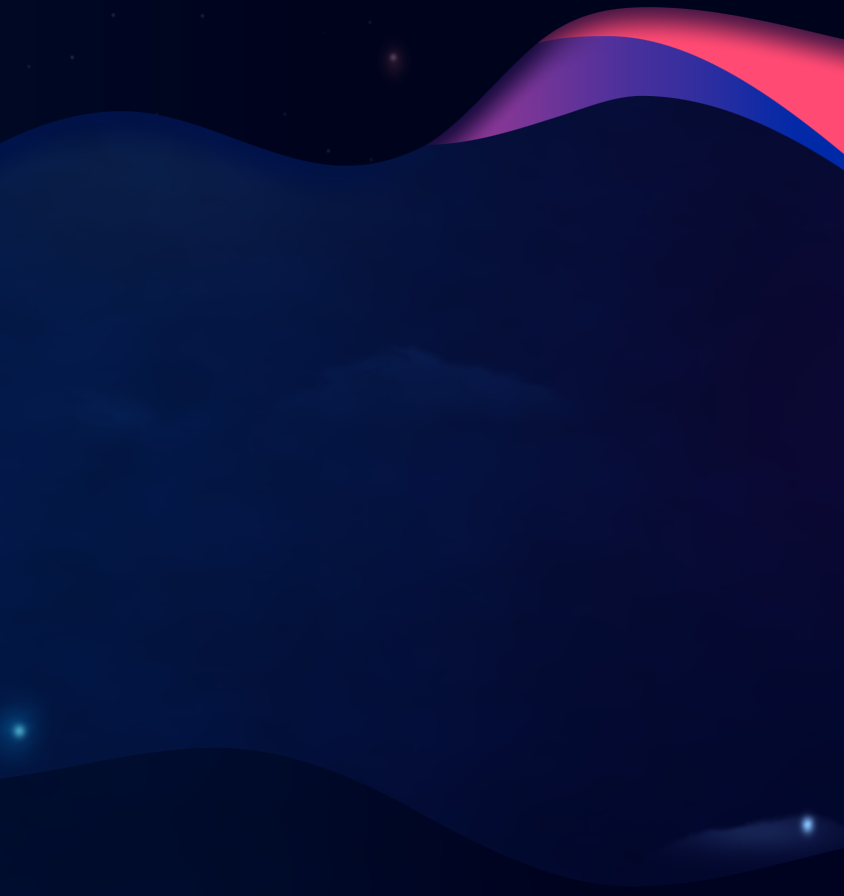
This background is drawn by a Shadertoy shader. Its source:

```glsl
// Night-blue backdrop: a wavy cloudy panel over a starry sky, with a folded
// pink and violet ribbon at the upper right and a dark wave along the bottom.
// Edges are chained cubic spans; clouds are layered gradient noise.

vec2 hash2(vec2 p) {
    p = vec2(dot(p, vec2(127.1, 311.7)), dot(p, vec2(269.5, 183.3)));
    return fract(sin(p) * 43758.55);
}

float gradientNoise(vec2 p) {
    vec2 i = floor(p), f = fract(p), u = f * f * (3.0 - 2.0 * f), e = vec2(1, 0);
    float a = dot(hash2(i) * 2.0 - 1.0, f);
    float b = dot(hash2(i + e) * 2.0 - 1.0, f - e);
    float c = dot(hash2(i + e.yx) * 2.0 - 1.0, f - e.yx);
    float d = dot(hash2(i + 1.0) * 2.0 - 1.0, f - 1.0);
    return mix(mix(a, b, u.x), mix(c, d, u.x), u.y);
}

float fbm(vec2 p) {
    float sum = 0.0, amp = 0.6;
    for (int i = 0; i < 5; i++) {
        sum += amp * gradientNoise(p);
        p = mat2(1.6, 1.2, -1.2, 1.6) * p + 3.7;
        amp *= 0.5;
    }
    return sum;
}

// Cubic between two knots, each (x, height, slope)
float span(float x, vec3 a, vec3 b) {
    float w = b.x - a.x, t = (x - a.x) / w, s = 1.0 - t;
    return mix(a.y, b.y, t * t * (3.0 - 2.0 * t)) + w * t * s * (a.z * s - b.z * t);
}

float panelEdge(float x) {
    vec3 crest = vec3(0.145, 0.876, 0), dip = vec3(0.41, 0.815, 0);
    vec3 rise = vec3(0.665, 0.871, 0.3), peak = vec3(0.76, 0.893, 0);
    if (x < crest.x) return span(x, vec3(0, 0.84, 0.47), crest);
    if (x < dip.x) return span(x, crest, dip);
    if (x < 0.505) return span(x, dip, vec3(0.505, 0.8385, 0.5));
    if (x < rise.x) return span(x, vec3(0.505, 0.8385, 0), rise);
    if (x < peak.x) return span(x, rise, peak);
    return span(x, peak, vec3(1, 0.81, -0.62));
}

float ribbonEdge(float x) {
    vec3 rise = vec3(0.637, 0.952, 0.78), peak = vec3(0.769, 0.992, 0);
    if (x < rise.x) return span(x, vec3(0.505, 0.8385, 0.55), rise);
    if (x < peak.x) return span(x, rise, peak);
    return span(x, peak, vec3(1, 0.956, -0.22));
}

float foldEdge(float x) {
    vec3 peak = vec3(0.72, 0.9597, 0);
    if (x < peak.x) return span(x, vec3(0.637, 0.952, 0.25), peak);
    return span(x, peak, vec3(1, 0.828, -0.78));
}

float bottomEdge(float x) {
    vec3 crest = vec3(0.255, 0.1655, 0), fall = vec3(0.485, 0.099, -0.52);
    vec3 dip = vec3(0.75, 0.0105, 0);
    if (x < crest.x) return span(x, vec3(0, 0.131, 0.12), crest);
    if (x < fall.x) return span(x, crest, fall);
    if (x < dip.x) return span(x, fall, dip);
    return span(x, dip, vec3(1, 0.0535, 0.22));
}

float cover(float d) { return clamp(d / max(fwidth(d), 1e-5) + 0.5, 0.0, 1.0); }

float glow(vec2 p, vec2 center, vec2 size) {
    vec2 q = (p - center) / size;
    return exp(-dot(q, q));
}

void mainImage(out vec4 fragColor, in vec2 fragCoord) {
    vec2 p = fragCoord / iResolution.xy;
    float clouds = fbm(p * vec2(5, 8)), wisps = fbm(p * vec2(13, 24) + clouds);

    // Sky with scattered faint stars and one reddish star
    vec3 color = mix(vec3(0.0, 0.03, 0.14), vec3(0.0, 0.01, 0.11), smoothstep(0.0, 0.4, p.x));
    vec2 cell = p * 20.0, seed = hash2(floor(cell));
    float star = length(fract(cell) - 0.2 - 0.6 * seed);
    color += vec3(0.13, 0.14, 0.2) * step(0.75, seed.x) * seed.y * smoothstep(0.07, 0.0, star);
    color += vec3(0.12, 0.06, 0.05) * glow(p, vec2(0.467, 0.932), vec2(0.012, 0.016));
    color += vec3(0.2, 0.18, 0.18) * glow(p, vec2(0.466, 0.936), vec2(0.004));

    // Ribbon: pink back, violet front, both shaded under the upper edge
    float depth = ribbonEdge(p.x) - p.y;
    vec3 pink = mix(vec3(0.28, 0.09, 0.27), vec3(1.0, 0.29, 0.45), smoothstep(-0.006, 0.042, depth));
    vec3 violet = mix(vec3(0.58, 0.22, 0.58), vec3(0.2, 0.18, 0.62), smoothstep(0.5, 0.86, p.x));
    violet = mix(violet, vec3(0.0, 0.16, 0.66), smoothstep(0.8, 0.97, p.x));
    float shade = smoothstep(0.055, -0.005, depth) * smoothstep(0.73, 0.62, p.x);
    violet = mix(violet, vec3(0.1, 0.05, 0.25), shade);
    float front = max(cover(foldEdge(p.x) - p.y), step(p.x, 0.637));
    color = mix(color, mix(pink, violet, front), cover(depth) * step(0.505, p.x));

    // Panel: blue at the left, darker towards the right and the bottom
    float inside = panelEdge(p.x) - p.y;
    vec3 panel = mix(vec3(0.01, 0.095, 0.28), vec3(0.025, 0.04, 0.2), smoothstep(0.0, 1.0, p.x));
    panel = mix(panel, vec3(0.0, 0.02, 0.16), 0.75 * smoothstep(0.5, 0.0, p.y) * (0.35 + 0.65 * p.x));
    panel += vec3(0.025, 0.02, 0.0) * glow(p, vec2(0.17, 0.8), vec2(0.25, 0.13));
    panel += vec3(0.02, -0.01, 0.0) * glow(p, vec2(1.0, 0.55), vec2(0.2, 0.2));
    panel = mix(panel, vec3(0.0, 0.07, 0.28), smoothstep(0.05, 0.0, inside) * smoothstep(0.6, 0.35, p.x));
    panel *= 1.0 + 0.2 * clouds + 0.12 * wisps;

    // Cloud arc and lighter wisps
    float arc = p.y - 0.6 + 1.8 * (p.x - 0.5) * (p.x - 0.5) - 0.04 * wisps;
    float veil = smoothstep(0.01, -0.01, arc) * exp(min(arc, 0.0) * 18.0) * glow(p, vec2(0.51, 0.57), vec2(0.17, 0.1));
    veil += 0.8 * glow(p, vec2(0.14, 0.54), vec2(0.07, 0.025)) * (0.6 + wisps);
    panel += vec3(0.012, 0.045, 0.07) * veil * (0.8 + wisps);

    // Teal star at the left, bright wisp at the lower right
    panel += vec3(0.0, 0.17, 0.22) * glow(p, vec2(0.02, 0.185), vec2(0.025, 0.027)) * (0.8 + wisps);
    panel += vec3(0.25, 0.4, 0.32) * glow(p, vec2(0.023, 0.184), vec2(0.007));
    float ridge = p.y - 0.085 + 1.6 * (p.x - 0.93) * (p.x - 0.93) - 0.02 * wisps;
    panel += vec3(0.08, 0.11, 0.15) * smoothstep(0.006, -0.004, ridge) * glow(p, vec2(0.9, 0.073), vec2(0.09, 0.024));
    panel += vec3(0.35, 0.5, 0.55) * glow(p, vec2(0.957, 0.079), vec2(0.007, 0.009)) * (0.7 + 2.0 * wisps);
    color = mix(color, panel, cover(inside));

    // Dark wave at the bottom
    vec3 wave = mix(vec3(0.0, 0.05, 0.18), vec3(0.0, 0.01, 0.12), smoothstep(0.1, 0.75, p.x));
    color = mix(color, wave * (1.0 + 0.15 * clouds), cover(bottomEdge(p.x) - p.y));
    fragColor = vec4(clamp(color, 0.0, 1.0), 1.0);
}
```
